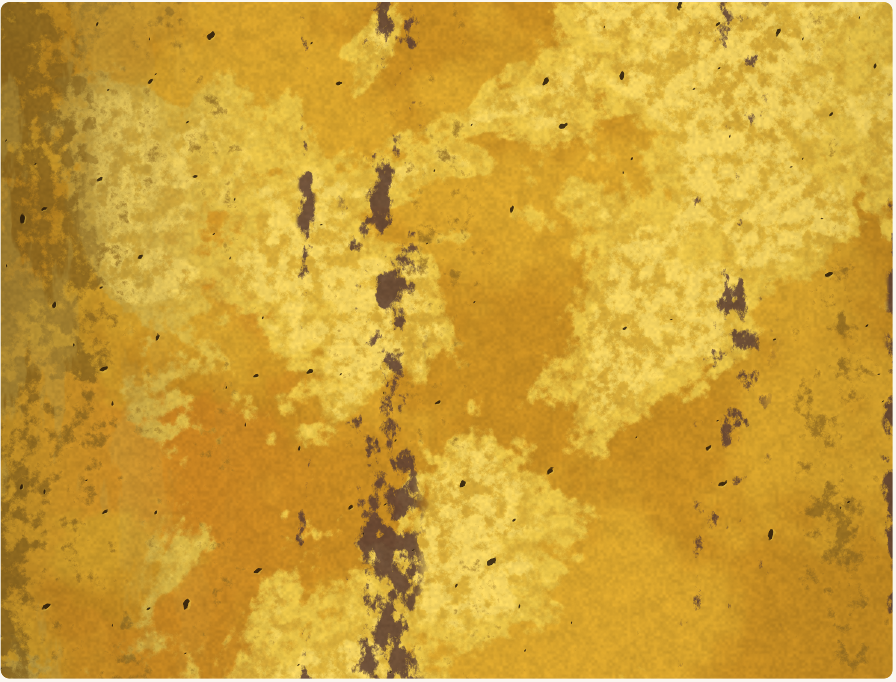
Reproduce this texture procedurally as a Shadertoy shader.

```glsl
// Weathered golden plaster: ragged pale patches, grimy streaks, dark flakes and small pits.

// Colours
const vec3 GOLD   = vec3(0.83, 0.63, 0.17);
const vec3 OCHRE  = vec3(0.76, 0.54, 0.13);
const vec3 RUST   = vec3(0.80, 0.50, 0.13);
const vec3 STRAW  = vec3(0.88, 0.74, 0.27);
const vec3 LEMON  = vec3(0.93, 0.81, 0.38);
const vec3 KHAKI  = vec3(0.75, 0.63, 0.28);
const vec3 GRIME  = vec3(0.53, 0.39, 0.12);
const vec3 FLAKE  = vec3(0.34, 0.23, 0.20);
const vec3 PIT    = vec3(0.14, 0.09, 0.04);
const vec3 PAPER  = vec3(0.98, 0.97, 0.94);

// Sizes in canvas heights, scales in features per height
const float PATCH_SCALE = 4.0;
const float GRAIN_SCALE = 230.0;
const float GRAIN_DEPTH = 0.10;
const float PIT_GRID    = 17.0;
const float PIT_CHANCE  = 0.25;
const float CORNER      = 0.013;
const vec4  MARGIN      = vec4(0.001, 0.005, 0.005, 0.003); // left, bottom, right, top
const vec4  FLAKE_X     = vec4(0.34, 0.425, 0.81, 1.0);     // column centres
const vec4  FLAKE_WIDTH = vec4(0.009, 0.042, 0.05, 0.012);

float hash(vec2 p) {
    vec3 q = fract(p.xyx * 0.1031);
    q += dot(q, q.yzx + 33.33);
    return fract((q.x + q.y) * q.z);
}

vec2 hash2(vec2 p) { return vec2(hash(p), hash(p + 71.7)); }

float noise(vec2 p) {
    vec2 i = floor(p), f = fract(p);
    f = f * f * (3.0 - 2.0 * f);
    return mix(mix(hash(i), hash(i + vec2(1, 0)), f.x),
               mix(hash(i + vec2(0, 1)), hash(i + vec2(1, 1)), f.x), f.y);
}

// Rough layered noise, normalised to 0..1
float fbm(vec2 p) {
    float sum = 0.0, total = 0.0, amp = 1.0;
    for (int i = 0; i < 6; i++) {
        sum += amp * noise(p);
        total += amp;
        amp *= 0.6;
        p = mat2(1.6, 1.2, -1.2, 1.6) * p + 17.3;
    }
    return sum / total;
}

// Soft blob, 1 at its centre
float blob(vec2 p, vec2 centre, vec2 size) {
    vec2 d = (p - centre) / size;
    return exp(-dot(d, d));
}

// Tilted pits, one per cell at most: x = dark hollow, y = lit rim
vec2 pits(vec2 p, float pixel) {
    vec2 base = floor(p * PIT_GRID), result = vec2(0.0);
    for (int j = -1; j <= 1; j++)
    for (int i = -1; i <= 1; i++) {
        vec2 cell = base + vec2(i, j);
        if (hash(cell + 5.1) > PIT_CHANCE) continue;
        vec2 d = p - (cell + hash2(cell)) / PIT_GRID;
        float size = mix(0.0016, 0.0075, pow(hash(cell + 9.4), 2.5));
        float angle = 0.9 + 1.3 * (hash(cell + 2.8) - 0.5);
        vec2 axis = vec2(cos(angle), sin(angle));
        vec2 local = vec2(dot(d, axis), dot(d, vec2(-axis.y, axis.x)) * 1.9);
        local += size * 0.7 * (vec2(noise(p * 260.0), noise(p * 260.0 + 40.0)) - 0.5);
        float hollow = 1.0 - smoothstep(-pixel, pixel, length(local) - size);
        float rim = 1.0 - smoothstep(-pixel, pixel, length(local + vec2(0.0, size * 0.7)) - size);
        result = max(result, vec2(hollow, rim * (1.0 - hollow)));
    }
    return result;
}

// Rounded sheet inside uneven margins
float sheet(vec2 p, float aspect) {
    vec2 low = MARGIN.xy, high = vec2(aspect, 1.0) - MARGIN.zw;
    vec2 d = abs(p - 0.5 * (low + high)) - 0.5 * (high - low) + CORNER;
    return length(max(d, 0.0)) + min(max(d.x, d.y), 0.0) - CORNER;
}

void mainImage(out vec4 fragColor, in vec2 fragCoord) {
    float pixel = 1.0 / iResolution.y;
    float aspect = iResolution.x * pixel;
    vec2 p = fragCoord * pixel;
    vec2 uv = fragCoord / iResolution.xy;
    float left = 1.0 - smoothstep(0.0, 0.32, uv.x);
    float grain = noise(p * GRAIN_SCALE);
    float grit = fbm(p * 60.0 + 3.0);

    // Cloudy ground
    vec2 warp = 0.04 * sin(p.yx * vec2(9.0, 7.0) + 2.0 * sin(p * 5.0));
    float cloud = fbm(p * 3.0 + 31.0) + 0.06 * left + 0.05 * smoothstep(0.75, 1.0, uv.x);
    vec3 color = mix(GOLD, OCHRE, smoothstep(0.48, 0.66, cloud));
    color = mix(color, RUST, 0.6 * blob(uv, vec2(0.2, 0.35), vec2(0.16, 0.4)) * smoothstep(0.45, 0.6, fbm(p * 6.0)));

    // Ragged pale patches
    float glow = blob(uv, vec2(0.48, 0.36), vec2(0.27, 0.28)) + 0.8 * blob(uv, vec2(0.62, 0.82), vec2(0.28, 0.3));
    float ragged = fbm((p + warp) * PATCH_SCALE + 12.0) + 0.11 * glow - 0.05 * left + 0.10 * (grit - 0.5);
    float pale = smoothstep(0.53, 0.58, ragged);
    color = mix(color, mix(STRAW, KHAKI, left), pale * mix(0.6, 1.0, smoothstep(0.3, 0.6, grit)));
    float bare = blob(uv, vec2(0.42, 0.36), vec2(0.14, 0.2));
    color = mix(color, LEMON, 0.85 * smoothstep(0.62, 0.68, ragged + 0.06 * bare) * smoothstep(0.35, 0.6, grit));

    // Grimy vertical streaks
    float streak = fbm(p * vec2(9.0, 1.7) + 50.0);
    float corner = blob(uv, vec2(0.96, 0.2), vec2(0.1, 0.22));
    float grime = smoothstep(0.0, 0.13, 0.5 * (streak + grit) - 0.61 + 0.15 * left + 0.07 * corner);
    color = mix(color, GRIME, 0.8 * grime);
    color = mix(color, KHAKI, 0.45 * left * smoothstep(0.52, 0.6, fbm(p * vec2(14.0, 4.0) + 80.0)));

    // Dark flakes along columns
    vec4 offset = (uv.x + 0.012 * (noise(p * 12.0) - 0.5) - FLAKE_X) / FLAKE_WIDTH;
    vec4 column = exp(-offset * offset) * vec4(1.0, 1.0, 0.75, 1.0);
    float band = max(max(column.x, column.y), max(column.z, column.w));
    float run = fbm(p * vec2(6.0, 4.5) + 23.0);
    float flake = smoothstep(0.60, 0.68, 0.45 * run + 0.55 * fbm(p * vec2(48.0, 34.0)) + 0.16 * band - 0.04);
    color = mix(color, FLAKE, 0.85 * flake * smoothstep(0.1, 0.5, band));

    // Pits, fine grain and gentle vignette
    vec2 pit = pits(p, pixel);
    color = mix(color, STRAW, 0.5 * pit.y);
    color = mix(color, PIT, 0.85 * pit.x);
    color *= 1.0 + GRAIN_DEPTH * (grain - 0.5) + 0.14 * (grit - 0.5);
    color *= 1.02 - 0.12 * pow(abs(uv.x - 0.55) * 1.8, 3.0);

    color = mix(color, PAPER, smoothstep(-0.5 * pixel, 0.5 * pixel, sheet(p, aspect)));
    fragColor = vec4(color, 1.0);
}
```
